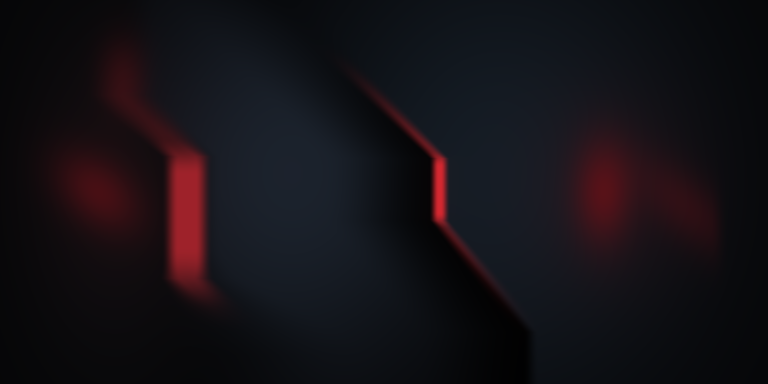
Write a Shadertoy shader that draws this background.

```glsl
const vec3 BLACK = vec3(0.018, 0.019, 0.024);
const vec3 LEFT_STEEL = vec3(0.108, 0.135, 0.175);
const vec3 RIGHT_STEEL = vec3(0.082, 0.112, 0.146);
const vec3 OUTER_STEEL = vec3(0.050, 0.052, 0.062);
const vec3 HOT_RED = vec3(0.80, 0.15, 0.18);
const vec3 DEEP_RED = vec3(0.62, 0.135, 0.165);
const vec3 HAZE_RED = vec3(0.40, 0.065, 0.09);

// Soft elliptical falloff, turned by an angle
float softSpot(vec2 p, vec2 center, vec2 radius, float angle) {
    float c = cos(angle), s = sin(angle);
    vec2 q = p - center;
    q = vec2(c * q.x + s * q.y, c * q.y - s * q.x) / radius;
    return exp(-dot(q, q));
}

// Horizontal place of a bent path: slanted, upright, slanted
// span = lower and upper knee, run = height of each slant
float bentPath(float y, float x, vec2 span, vec2 run, vec2 slope) {
    float lower = clamp(span.x - y, 0.0, run.x);
    float upper = clamp(y - span.y, 0.0, run.y);
    return x + slope.x * lower - slope.y * upper;
}

// Band with blurred sides around offset zero
float band(float offset, float halfWidth, float blur) {
    return smoothstep(-halfWidth - blur, -halfWidth + blur, offset)
         * (1.0 - smoothstep(halfWidth - blur, halfWidth + blur, offset));
}

// Bright upright face with dimmer slants that fade away from the knees
float faceLight(float y, vec2 span, vec2 reach, vec2 dim, vec2 soft) {
    float face = smoothstep(span.x - soft.x, span.x + soft.x, y)
               * (1.0 - smoothstep(span.y - soft.y, span.y + soft.y, y));
    float lower = dim.x * (1.0 - smoothstep(0.0, reach.x, span.x - y));
    float upper = dim.y * (1.0 - smoothstep(0.0, reach.y, y - span.y));
    return mix(y < 0.5 * (span.x + span.y) ? lower : upper, 1.0, face);
}

void mainImage(out vec4 fragColor, in vec2 fragCoord) {
    vec2 uv = fragCoord / iResolution.xy;
    vec2 p = uv * vec2(2.0, 1.0);
    float away = abs(p.y - 0.5);

    // Bent edges of the plates
    vec2 leftSpan = vec2(0.275, 0.592);
    vec2 mainSpan = vec2(0.425, 0.587);
    float leftOffset = p.x - bentPath(p.y, 0.487, leftSpan, vec2(0.2, 0.16), vec2(0.85, 1.05));
    float mainOffset = p.x - bentPath(p.y, 1.145, mainSpan, vec2(0.29, 0.42), vec2(0.82, 1.01));

    // Steel plates with a deep shadow before the main edge
    vec3 outer = mix(BLACK, OUTER_STEEL, softSpot(p, vec2(0.30, 0.50), vec2(0.27, 0.55), 0.0));
    vec3 leftPlate = mix(BLACK, LEFT_STEEL, softSpot(p, vec2(0.76, 0.55), vec2(0.46, 0.56), 0.0));
    vec3 rightPlate = mix(BLACK, RIGHT_STEEL, softSpot(p, vec2(1.30, 0.55), vec2(0.53, 0.64), 0.0));
    float shadowFloor = mix(0.10, 0.50, smoothstep(0.55, 0.95, p.y));
    leftPlate *= mix(shadowFloor, 1.0, smoothstep(-0.03, 0.30, -mainOffset));

    float edgeBlur = 0.012 + 0.35 * away * away * smoothstep(0.3, 0.7, p.y) + 0.02 * away;
    float plateBlur = 0.05 + 0.22 * (1.0 - smoothstep(0.10, 0.36, p.y));
    vec3 color = mix(outer, leftPlate, smoothstep(0.03 - plateBlur, 0.04 + plateBlur, leftOffset));
    color = mix(color, rightPlate, smoothstep(-edgeBlur, edgeBlur, mainOffset));

    // Blurred red reflections
    float haze = 0.56 * softSpot(p, vec2(0.255, 0.50), vec2(0.125, 0.080), -0.72);
    haze += 0.10 * softSpot(p, vec2(0.30, 0.52), vec2(0.22, 0.30), 0.0);
    haze += 0.26 * softSpot(p, vec2(0.320, 0.81), vec2(0.062, 0.105), 0.0);
    haze += 0.66 * softSpot(p, vec2(1.57, 0.50), vec2(0.072, 0.130), 0.0);
    haze += 0.16 * softSpot(p, vec2(1.60, 0.50), vec2(0.22, 0.25), 0.0);
    float sideCut = 1.0 - smoothstep(1.85, 1.90, p.x);
    haze += 0.32 * sideCut * softSpot(p, vec2(1.79, 0.46), vec2(0.17, 0.075), -0.75);
    color = mix(color, HAZE_RED, min(haze, 1.0));

    // Wide left ribbon
    float leftLight = faceLight(p.y, leftSpan, vec2(0.14, 0.34), vec2(0.20, 0.32), vec2(0.085, 0.050));
    float leftBlur = 0.022 + 0.030 * smoothstep(0.56, 0.72, p.y)
                   + 0.035 * (1.0 - smoothstep(0.15, 0.32, p.y));
    color = mix(color, DEEP_RED, leftLight * band(leftOffset, 0.044, leftBlur));

    // Thin bright ribbon on the main edge
    float mainLight = faceLight(p.y, mainSpan, vec2(0.32, 0.31), vec2(0.34, 0.46), vec2(0.022));
    float mainBlur = 0.012 + 0.08 * max(away - 0.08, 0.0);
    color = mix(color, HOT_RED, mainLight * band(mainOffset, 0.015, mainBlur));
    color += HOT_RED * 0.04 * mainLight * exp(-abs(mainOffset) * 30.0);

    fragColor = vec4(color, 1.0);
}
```
